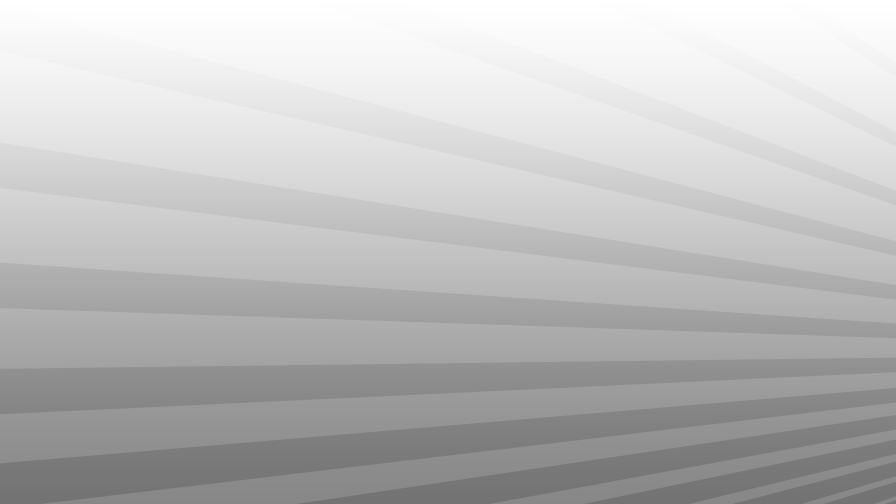
Reproduce this background procedurally as a WebGL 2 fragment shader.

```glsl
#version 300 es
precision highp float;
// Grey vertical gradient crossed by darker rays that fan out from a point
// beyond the right edge. Ray slopes follow a reciprocal series, so the fan
// tightens downwards; the shading of the rays fades out towards the top.

uniform vec2 u_resolution;
out vec4 fragColor;

// Lengths are in canvas heights, slopes are positive downwards.
const vec2 FAN_CENTER = vec2(2.6157, 0.3009);
const float SLOPE_LIMIT = 1.3195;   // slope the series tends to
const float SLOPE_SCALE = 22.52;    // spread of the series
const float SERIES_PHASE = 0.23;    // fractional start of the series
const float RAY_WIDTH = 0.0345;     // slope range covered by one ray
const float INDEX_MARGIN = 0.15;    // keeps both ray edges inside one cell

const float GREY_BOTTOM = 0.53;
const float GREY_TOP = 1.0;
const float GRADIENT_EASE = 0.55;   // 0 is linear, 1 is a full S-curve
const float RAY_SHADE = 0.08;

float backgroundGrey(float height) {
    float ramp = mix(height, smoothstep(0.0, 1.0, height), GRADIENT_EASE);
    return mix(GREY_BOTTOM, GREY_TOP, ramp);
}

// Coverage of the nearest ray, with edges softened over one pixel.
float rayMask(vec2 p) {
    float reach = max(FAN_CENTER.x - p.x, 0.001);
    float slope = (FAN_CENTER.y - p.y) / reach;
    float position = SLOPE_SCALE / max(SLOPE_LIMIT - slope, 0.001);
    float index = floor(position - SERIES_PHASE + INDEX_MARGIN);
    float rayStart = SLOPE_LIMIT - SLOPE_SCALE / (index + SERIES_PHASE);

    float fromCenter = abs(slope - rayStart - 0.5 * RAY_WIDTH);
    float pixel = length(vec2(1.0, slope)) / (reach * u_resolution.y);
    return clamp((0.5 * RAY_WIDTH - fromCenter) / pixel + 0.5, 0.0, 1.0);
}

void main() {
    vec2 p = gl_FragCoord.xy / u_resolution.y;
    float depth = 1.0 - p.y;
    float shade = RAY_SHADE * depth * (1.5 - 0.5 * depth);
    float grey = backgroundGrey(p.y) - shade * rayMask(p);
    fragColor = vec4(vec3(grey), 1.0);
}
```
